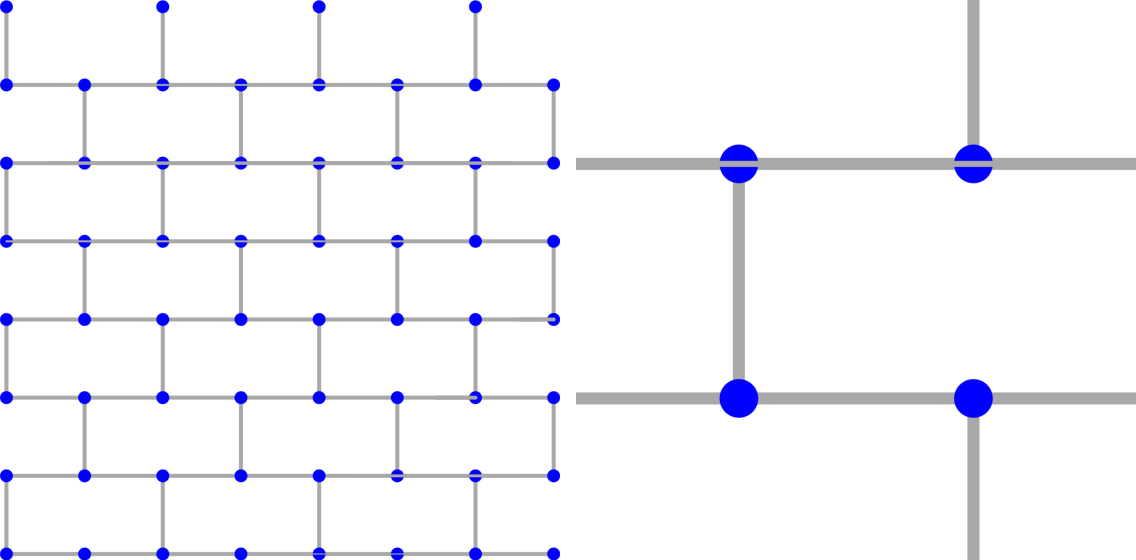
Left, the full canvas; right, a detail of the centre.
Write a Shadertoy shader that draws this pattern.

```glsl
// Brick-wall lattice: grey bonds joining blue nodes, some bonds crossing over the nodes.

const float PITCH = 0.1396;

// Coverage of a shape from its signed distance in canvas units
float coverage(float d) {
    float px = 1.0 / iResolution.y;
    return 1.0 - smoothstep(-0.8 * px, 0.8 * px, d);
}

// Distance to a horizontal bar with rounded ends, spanning x0 to x1
float barDistance(vec2 p, float x0, float x1, float halfWidth) {
    return length(vec2(p.x - clamp(p.x, x0, x1), p.y)) - halfWidth;
}

// Per row: first and last column, then half width, of the bond lying over the nodes
const vec3 OVERLAY[7] = vec3[7](
    vec3(3.9, 5.5, 0.0010),
    vec3(4.5, 6.5, 0.0026),
    vec3(5.5, 6.0, 0.0034),
    vec3(6.5, 7.0, 0.0034),
    vec3(0.0, 5.5, 0.0018),
    vec3(0.5, 6.5, 0.0031),
    vec3(1.5, 5.5, 0.0017));

void mainImage(out vec4 fragColor, in vec2 fragCoord) {
    vec2 p = fragCoord / iResolution.y - vec2(0.0115, 0.0107);
    vec2 grid = p / PITCH;
    vec2 node = clamp(floor(grid + 0.5), 0.0, 7.0);
    vec2 local = p - node * PITCH;
    bool topRow = node.y > 6.5;
    vec3 bondColor = vec3(0.66);
    vec3 color = vec3(1.0);

    // Horizontal bonds on every row but the top one
    vec2 rowPoint = vec2(p.x, local.y);
    if (!topRow) {
        float row = barDistance(rowPoint, 0.0, 7.0 * PITCH, 0.0036);
        color = mix(color, bondColor, coverage(row));
    }

    // Vertical bonds on alternate columns, shifted by one on each row
    float course = clamp(floor(grid.y), 0.0, 6.0);
    if (mod(node.x + course, 2.0) < 0.5) {
        vec2 q = vec2(p.y - course * PITCH, local.x);
        color = mix(color, bondColor, coverage(barDistance(q, 0.0, PITCH, 0.0036)));
    }

    // Nodes; the top row keeps only its even columns
    if (!topRow || mod(node.x, 2.0) < 0.5) {
        color = mix(color, vec3(0.0, 0.0, 1.0), coverage(length(local) - 0.0115));
    }

    // Stretches of bond drawn over the nodes
    if (!topRow) {
        vec3 span = OVERLAY[int(node.y)];
        float strip = barDistance(rowPoint, span.x * PITCH, span.y * PITCH, span.z);
        color = mix(color, bondColor, coverage(strip));
    }

    fragColor = vec4(color, 1.0);
}
```
